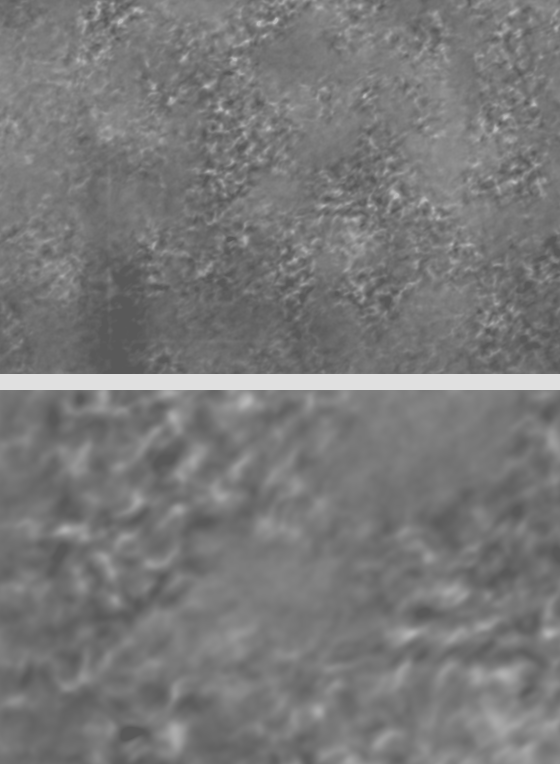
Top: the whole. Bottom: its middle third, enlarged.
A WebGL 2 fragment shader for this texture:

```glsl
#version 300 es
precision highp float;

uniform vec2 u_resolution;
out vec4 fragColor;

vec2 randomGradient(vec2 cell) {
    vec2 k = vec2(dot(cell, vec2(127.1, 311.7)), dot(cell, vec2(269.5, 183.3)));
    return 2.0 * fract(sin(k) * 43758.5453) - 1.0;
}

float gradientNoise(vec2 p) {
    vec2 cell = floor(p), f = fract(p);
    vec2 w = f * f * f * (f * (f * 6.0 - 15.0) + 10.0);
    vec2 e = vec2(1.0, 0.0);
    float a = dot(randomGradient(cell), f);
    float b = dot(randomGradient(cell + e), f - e);
    float c = dot(randomGradient(cell + e.yx), f - e.yx);
    float d = dot(randomGradient(cell + e.xx), f - e.xx);
    return mix(mix(a, b, w.x), mix(c, d, w.x), w.y);
}

float fbm(vec2 p) {
    float sum = 0.0, amplitude = 1.0;
    for (int i = 0; i < 4; i++) {
        sum += amplitude * gradientNoise(p);
        p = mat2(1.6, 1.2, -1.2, 1.6) * p + 17.3;
        amplitude *= 0.55;
    }
    return sum;
}

// Soft elliptical spot, 1 at its centre
float spot(vec2 p, vec2 centre, vec2 radius) {
    vec2 d = (p - centre) / radius;
    return exp(-dot(d, d));
}

// Soft-edged span from lo to hi
float span(float x, float lo, float hi, float edge) {
    return smoothstep(lo - edge, lo + edge, x) * (1.0 - smoothstep(hi - edge, hi + edge, x));
}

void main() {
    vec2 p = gl_FragCoord.xy / u_resolution.y;
    vec2 warp = vec2(fbm(p * 9.0 + 3.1), fbm(p * 9.0 + 41.7));
    vec2 ragged = p + 0.06 * warp;

    // Broad light and shade
    float tone = 0.432 + 0.045 * smoothstep(0.05, 0.7, p.y);
    tone += 0.09 * fbm(p * 4.5 + 8.0);
    tone += 0.03 * spot(ragged, vec2(0.08, 0.6), vec2(0.2, 0.35));
    tone += 0.025 * spot(ragged, vec2(1.15, 0.5), vec2(0.35, 0.4));
    tone -= 0.04 * spot(ragged, vec2(0.58, 0.27), vec2(0.22, 0.25));
    tone -= 0.03 * spot(ragged, vec2(1.5, 0.12), vec2(0.2, 0.25));

    // Dark upright band, nearly free of grain
    float band = span(ragged.x, 0.22, 0.37, 0.04) * (1.0 - smoothstep(0.58, 0.7, ragged.y));
    tone -= 0.045 * band;

    // Slanted flecks gathered in patches
    vec2 slanted = mat2(0.82, -0.57, 0.57, 0.82) * (p + 0.012 * warp);
    float grain = gradientNoise(slanted * vec2(33.0, 43.0));
    grain += 0.55 * gradientNoise(slanted * vec2(66.0, 84.0) + 23.0);
    float patches = smoothstep(-0.35, 0.4, fbm(p * 5.5 + 60.0));
    patches *= mix(0.5, 1.0, smoothstep(0.1, 0.35, p.x)) * (1.0 - 0.8 * band);
    patches *= mix(0.4, 1.0, smoothstep(0.0, 0.3, p.y));
    float cluster = spot(ragged, vec2(0.69, 0.43), vec2(0.06, 0.05));
    tone += (0.06 + 0.2 * patches + 0.12 * cluster) * grain;
    tone += 0.32 * patches * pow(max(grain, 0.0), 2.0) + 0.07 * cluster;

    // Pale blotches
    float blotch = smoothstep(0.2, 0.6, fbm(p * 10.0 + 90.0));
    tone += 0.085 * blotch * (0.6 + 1.5 * grain) * (1.0 - 0.7 * band);

    // Faint scratched corner
    float wear = 0.6 + 0.8 * gradientNoise(p * 14.0);
    float upright = spot(p, vec2(0.293, p.y), vec2(0.007, 1.0)) * span(p.y, 0.08, 0.64, 0.02);
    float level = spot(p, vec2(p.x, 0.087), vec2(1.0, 0.006)) * span(p.x, 0.29, 0.8, 0.12);
    tone += 0.05 * wear * max(upright, level);
    tone += 0.09 * spot(ragged, vec2(0.29, 0.66), vec2(0.03, 0.015));

    // Fine mottling
    tone += 0.015 * gradientNoise(p * 130.0);
    fragColor = vec4(vec3(clamp(tone, 0.35, 0.72)), 1.0);
}
```
